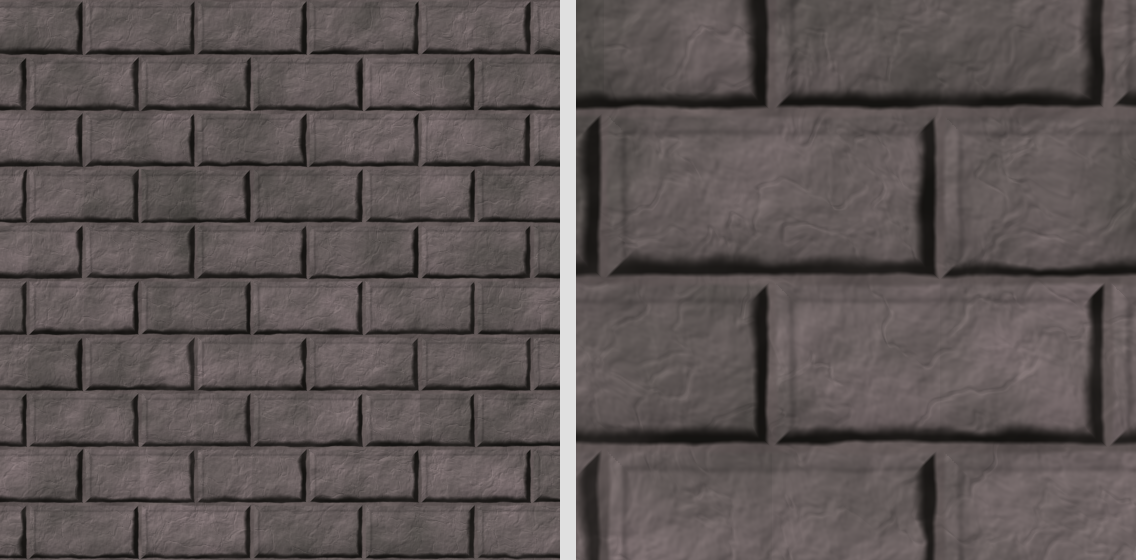
Left: the whole. Right: its middle third, enlarged.
This texture is drawn by a three.js fragment shader. Its source:

```glsl
// Rough-hewn grey-brown stone bricks in running bond, five across and ten down.
varying vec2 vUv;

const float ROWS = 10.0;          // one row is the unit of length below
const float BRICK_LENGTH = 2.0;
const float HALF_JOINT = 0.030;
const float LIT_BEVEL = 0.095;
const float SHADED_BEVEL = 0.125;
const float EDGE_BLUR = 0.018;

const vec3 STONE_DARK = vec3(0.325, 0.305, 0.295);
const vec3 STONE_LIGHT = vec3(0.45, 0.405, 0.407);
const vec3 MORTAR = vec3(0.375, 0.338, 0.335);
const vec3 SHADOW = vec3(0.08, 0.073, 0.066);

float hash(vec2 p) {
  vec3 q = fract(vec3(p.xyx) * 0.1031);
  q += dot(q, q.yzx + 33.33);
  return fract((q.x + q.y) * q.z);
}

float noise(vec2 p) {
  vec2 cell = floor(p);
  vec2 f = fract(p);
  f = f * f * (3.0 - 2.0 * f);
  float low = mix(hash(cell), hash(cell + vec2(1.0, 0.0)), f.x);
  float high = mix(hash(cell + vec2(0.0, 1.0)), hash(cell + vec2(1.0)), f.x);
  return mix(low, high, f.y);
}

float fbm(vec2 p) {
  float sum = 0.0;
  float amplitude = 0.5;
  for (int i = 0; i < 4; i++) {
    sum += amplitude * noise(p);
    p = mat2(1.6, 1.2, -1.2, 1.6) * p + 7.3;
    amplitude *= 0.5;
  }
  return sum / 0.9375;
}

// Chipped stone height: broad lumps cut by thin winding creases.
float relief(vec2 p) {
  vec2 warp = vec2(fbm(p * 2.0), fbm(p * 2.0 + 17.0));
  float crease = abs(fbm(p * 3.2 + warp * 1.6 + 40.0) - 0.5);
  return 0.65 * fbm(p * 5.0 + warp) + 1.2 * min(crease, 0.06);
}

// Brightness of the relief under light from the upper left.
float reliefLight(vec2 p) {
  vec2 towardLight = vec2(-0.009, 0.011);
  return (relief(p - towardLight) - relief(p + towardLight)) / 0.0284;
}

// Mottled stone tone, varying per brick and per half brick.
vec3 stoneColor(vec2 p, vec2 brick) {
  float tone = 0.62 + 1.25 * (fbm(p * 0.9 + 5.0) - 0.5);
  tone += 1.0 * (fbm(p * 2.4 + 60.0) - 0.5);
  tone += 0.22 * (hash(brick + 11.0) - 0.5);
  float patchTone = hash(floor(p + vec2(0.5, 0.0)) + 83.0);
  tone += 0.18 * (smoothstep(0.7, 1.0, patchTone) - smoothstep(0.3, 0.0, patchTone));
  return mix(STONE_DARK, STONE_LIGHT, clamp(tone, -0.3, 1.2));
}

// Ragged bevel width along one side of a brick.
float bevelWidth(vec2 p, vec2 brick, float seed) {
  float wobble = fbm(p * 3.5 + seed) - 0.5;
  return SHADED_BEVEL + 0.14 * wobble + 0.03 * (hash(brick + seed) - 0.5);
}

void main() {
  vec2 p = vUv * ROWS;

  // Running bond: alternate rows shift by half a brick.
  float row = floor(p.y);
  float shift = 0.5 + mod(row, 2.0);
  float along = (p.x - shift) / BRICK_LENGTH;
  vec2 brick = vec2(mod(floor(along), 5.0), row);
  vec2 local = vec2(fract(along) * BRICK_LENGTH, fract(p.y));

  // Distances inward from each side, with slightly uneven outer edges.
  float uneven = 0.04 * (fbm(p * 4.0 + 90.0) - 0.5);
  vec2 lowSide = local - HALF_JOINT + uneven;
  vec2 highSide = vec2(BRICK_LENGTH, 1.0) - HALF_JOINT - local + uneven;
  float left = lowSide.x;
  float bottom = lowSide.y;
  float right = highSide.x;
  float top = highSide.y;
  float litSide = min(left, top);
  float shadedSide = min(right, bottom);
  float inside = smoothstep(-EDGE_BLUR, EDGE_BLUR, min(litSide, shadedSide));
  float facesAway = smoothstep(-0.015, 0.015, litSide - shadedSide);

  // Stone face with chiselled relief and a darker foot.
  vec3 color = stoneColor(p, brick);
  float light = clamp(reliefLight(p), -4.5, 4.5);
  color *= 1.0 + 0.038 * light;
  color *= 1.0 - 0.12 * smoothstep(0.38, 0.08, bottom);

  // Lit bevels: pale left side, duller top, and a thin inner groove.
  float litBand = smoothstep(LIT_BEVEL, 0.6 * LIT_BEVEL, litSide) * (1.0 - facesAway);
  color *= 1.0 + litBand * mix(-0.05, 0.04, step(left, top));
  float groove = exp(-pow((litSide - LIT_BEVEL) / 0.022, 2.0));
  color *= 1.0 - 0.14 * groove * (1.0 - facesAway);

  // Shaded bevels: dark right and bottom sides meeting in mitred corners.
  float rightBand = smoothstep(0.0, 0.62, 1.0 - right / bevelWidth(p, brick, 23.0));
  float bottomBand = smoothstep(0.0, 0.75, 1.0 - bottom / bevelWidth(p, brick, 57.0));
  float strength = 0.92 + 0.5 * (fbm(p * 2.0 + 31.0) - 0.5);
  float shade = max(rightBand, bottomBand) * facesAway * clamp(strength, 0.7, 1.0);
  color = mix(color, SHADOW, shade);

  // Worn mortar in the joints.
  vec3 mortar = MORTAR * (1.0 + 0.022 * light + 0.45 * (fbm(p * 2.0 + 70.0) - 0.5));
  gl_FragColor = vec4(mix(mortar, color, inside), 1.0);
}
```
